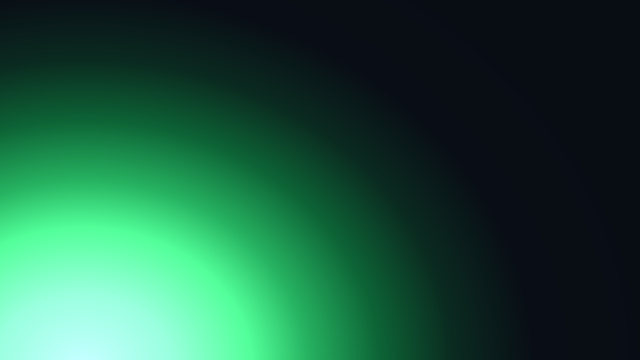
Give the GLSL for this background, as a Shadertoy shader.

```glsl
// A mint and green glow rising from the lower left into a near-black night.
#define GLOW_CENTER vec2(0.231, -0.023)
#define GLOW_STRETCH vec2(1.0, 1.2)
#define CORE_COLOR vec3(0.76, 1.00, 1.00)
#define AQUA_COLOR vec3(0.60, 1.00, 0.87)
#define MINT_COLOR vec3(0.32, 1.00, 0.60)
#define GREEN_COLOR vec3(0.15, 0.70, 0.38)
#define FOREST_COLOR vec3(0.05, 0.39, 0.21)
#define DUSK_COLOR vec3(0.04, 0.165, 0.125)
#define NIGHT_COLOR vec3(0.035, 0.055, 0.085)

// Linear blend weight between two radii
float ramp(float inner, float outer, float radius) {
    return clamp((radius - inner) / (outer - inner), 0.0, 1.0);
}

// Glow colour from the hot core outwards
vec3 glowColor(float radius) {
    vec3 color = mix(CORE_COLOR, AQUA_COLOR, ramp(0.03, 0.25, radius));
    color = mix(color, MINT_COLOR, ramp(0.25, 0.47, radius));
    color = mix(color, GREEN_COLOR, ramp(0.47, 0.625, radius));
    color = mix(color, FOREST_COLOR, ramp(0.625, 0.826, radius));
    color = mix(color, DUSK_COLOR, ramp(0.826, 1.03, radius));
    return mix(color, NIGHT_COLOR, ramp(1.03, 1.25, radius));
}

void mainImage(out vec4 fragColor, in vec2 fragCoord) {
    // Canvas height is one unit
    vec2 point = fragCoord / iResolution.y;
    float radius = length((point - GLOW_CENTER) * GLOW_STRETCH);
    vec3 color = glowColor(radius);

    // The night dims slightly far from the glow
    color *= 1.0 - 0.1 * smoothstep(1.25, 1.8, radius);
    fragColor = vec4(color, 1.0);
}
```
